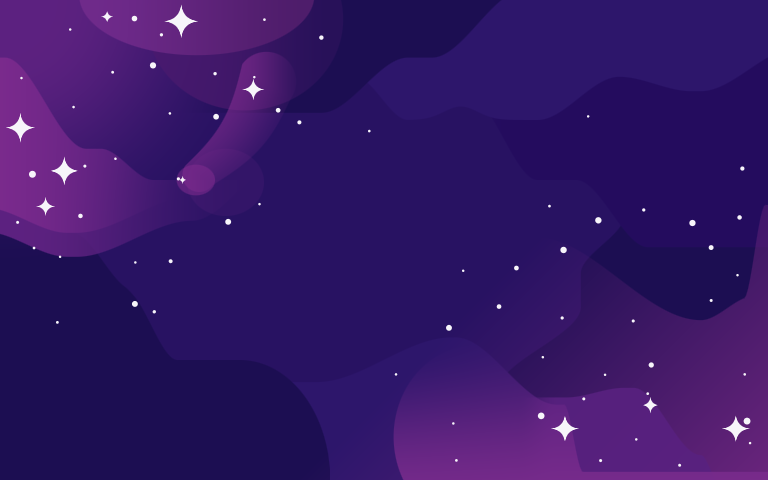
Write a Shadertoy shader that draws this background.

```glsl
float fill(float d) { return clamp(0.5 - d / max(fwidth(d), 1e-4), 0.0, 1.0); }

float ellipse(vec2 p, vec2 center, vec2 radii) { return length((p - center) / radii) - 1.0; }

float rise(float a, float b, float x) { return smoothstep(a, b, x); }

float fall(float a, float b, float x) { return 1.0 - smoothstep(a, b, x); }

vec2 hash2(vec2 cell) {
    vec3 q = fract(vec3(cell.xyx) * vec3(0.1031, 0.103, 0.0973));
    q += dot(q, q.yzx + 33.33);
    return fract((q.xx + q.yz) * q.zy);
}

// Four-pointed star with concave sides
float sparkle(vec2 p, float size, float pixel) {
    vec2 q = sqrt(sqrt(p * p + 0.05 * pixel * pixel));
    float s = q.x + q.y;
    return clamp(0.5 - (s * s - size) / (3.0 * pixel), 0.0, 1.0);
}

// Round stars, dense in the two cloudy corners
float starDots(vec2 p, float pixel) {
    float light = 0.0;
    for (int j = -1; j <= 1; j++)
    for (int i = -1; i <= 1; i++) {
        vec2 cell = floor(p) + vec2(i, j);
        vec2 rnd = hash2(cell + 7.0);
        vec2 size = hash2(cell + 51.0);
        float cloudy = max(fall(5.0, 7.0, length(cell - vec2(1.0, 9.0))),
                           fall(4.5, 7.0, length(cell - vec2(14.0, 0.0))));
        float radius = mix(0.025, 0.075, size.x * size.x * size.x);
        float dist = length(p - cell - 0.15 - 0.7 * rnd) - radius;
        light = max(light, step(size.y, 0.07 + 0.58 * cloudy) * clamp(0.5 - dist / pixel, 0.0, 1.0));
    }
    return light;
}

vec3 nightLayers(vec2 p) {
    float x = p.x, y = p.y;
    vec3 indigo = vec3(0.157, 0.07, 0.385);
    vec3 midnight = vec3(0.11, 0.055, 0.322);
    vec3 violetBlue = vec3(0.175, 0.085, 0.42);
    vec3 col = indigo;

    // Upper bands
    float band = 4.85 + 1.4 * fall(12.0, 13.5, x) + 1.7 * fall(9.8, 11.2, x);
    float pocket = 10.4 + 1.7 * rise(1.9, 3.6, y) + 0.9 * rise(4.3, 5.5, y);
    col = mix(col, midnight, fill(pocket - x));
    col = mix(col, vec3(0.14, 0.048, 0.37), fill(band - y) * rise(9.9, 10.5, x));
    float ridge = 7.5 + 0.9 * fall(7.4, 8.5, x) + 0.28 * exp(-pow((x - 9.6) / 0.5, 2.0))
                + 0.9 * rise(11.2, 12.9, x) - 0.3 * rise(12.9, 14.4, x) + 0.9 * rise(14.6, 16.6, x);
    col = mix(col, violetBlue, fill(ridge - y) * step(7.5, x));
    float gap = 7.65 + 1.15 * rise(6.7, 8.5, x) + 1.4 * rise(9.0, 10.9, x);
    col = mix(col, midnight, fill(gap - y) * rise(3.5, 6.0, x));

    // Lower hills
    float hump = 2.04 + 0.93 * rise(6.6, 9.4, x) - 1.4 * rise(9.5, 11.6, x) - 1.4 * rise(11.75, 12.15, x);
    col = mix(col, violetBlue, fill(y - hump));
    float hill = 2.5 * sqrt(max(0.0, 1.0 - pow(max(x - 5.0, 0.0) / 1.88, 2.0)))
               + 1.2 * fall(1.5, 2.8, x) + 1.45 * fall(2.6, 3.7, x);
    col = mix(col, midnight, fill(y - hill));

    // Lower right cloud
    float crest = 5.05 - 1.72 * rise(11.2, 14.6, x) + 0.5 * rise(14.6, 15.7, x) + 1.9 * rise(15.5, 15.95, x);
    float haze = clamp((x - 9.2) * 0.1 + (3.0 - y) * 0.1, 0.0, 1.0);
    col = mix(col, vec3(0.42, 0.145, 0.49), haze * fill(y - crest));
    float shelf = 1.72 + 0.2 * rise(11.8, 13.0, x) - 1.4 * rise(13.2, 14.6, x) - 0.6 * rise(14.6, 15.0, x);
    col = mix(col, vec3(0.345, 0.128, 0.5), 0.9 * fill(y - shelf) * rise(10.8, 11.6, x));
    float lobe = ellipse(vec2(min(x, 9.9), y), vec2(9.9, 0.9), vec2(1.7, 1.9));
    col = mix(col, vec3(0.475, 0.17, 0.55), fall(-0.8, 3.0, y) * fill(y - hump) * fill(lobe));
    return col;
}

vec3 upperLeftCloud(vec3 col, vec2 p) {
    float x = p.x, y = p.y;
    vec3 pink = vec3(0.5, 0.17, 0.56);

    // Soft backdrop and round lobes
    col = mix(col, vec3(0.36, 0.13, 0.5), fall(1.2, 5.6, length(p - vec2(0.0, 10.0))));
    float shade = ellipse(p, vec2(5.1, 9.6), vec2(2.05, 1.9));
    col = mix(col, vec3(0.29, 0.1, 0.43), fill(shade) * mix(0.75, 0.25, rise(4.5, 7.0, x)));
    float lobe = ellipse(p, vec2(4.1, 10.1), vec2(2.45, 1.25));
    col = mix(col, mix(vec3(0.45, 0.17, 0.55), vec3(0.33, 0.12, 0.43), rise(2.0, 6.4, x)), 0.85 * fill(lobe));

    // Wisp flowing right from the edge
    float top = 6.25 + 0.65 * fall(2.1, 3.2, x) + 1.9 * fall(0.1, 1.8, x);
    float bottom = 4.65 + 0.52 * fall(-0.3, 1.4, x) + 0.75 * rise(1.6, 4.0, x) + 1.2 * rise(4.0, 5.9, x);
    float body = fill(y - top) * fill(bottom - y);
    col = mix(col, vec3(0.36, 0.13, 0.5), body * fall(0.5, 5.4, x));
    col = mix(col, pink, 0.95 * body * fill(bottom + 0.5 - y) * fall(-1.0, 3.8, x));
    col = mix(col, pink, 0.13 * fill(ellipse(p, vec2(4.7, 6.2), vec2(0.8, 0.7))));

    // Bent, tapering plume
    vec2 start = vec2(4.15, 6.35), axis = vec2(1.4, 1.95);
    float along = clamp(dot(p - start, axis) / dot(axis, axis), 0.0, 1.0);
    vec2 spine = start + axis * along + vec2(0.18, -0.13) * sin(3.14 * along);
    float plume = length(p - spine) - mix(0.35, 0.62, along);
    col = mix(col, pink, fill(plume) * 0.65 * fall(-0.6, 0.9, x - spine.x));
    col = mix(col, pink, 0.55 * fill(ellipse(p, vec2(4.08, 6.25), vec2(0.4, 0.32))));
    return col;
}

void mainImage(out vec4 fragColor, in vec2 fragCoord) {
    float pixel = 10.0 / iResolution.y;
    vec2 p = fragCoord * pixel;
    vec3 col = upperLeftCloud(nightLayers(p), p);

    // Sparkles: a ring in the upper left, an arc in the lower right
    float light = starDots(p, pixel);
    for (int n = 0; n < 6; n++) {
        float i = float(n);
        float angle = 1.8 - 0.925 * i + 0.31 * sin(1.2566 * i);
        vec2 center = vec2(2.8, 7.9) + vec2(2.5, 1.8) * vec2(cos(angle), sin(angle));
        light = max(light, sparkle(p - center, 0.27 + 0.17 * sin(1.9 * i - 0.7), pixel));
    }
    for (int n = 0; n < 3; n++) {
        float i = float(n), lift = sin(1.5708 * i);
        vec2 center = vec2(11.77 + 1.78 * i, 1.07 + 0.49 * lift);
        light = max(light, sparkle(p - center, 0.35 - 0.14 * lift, pixel));
    }
    light = max(light, sparkle(p - vec2(0.95, 5.7), 0.24, pixel));
    fragColor = vec4(mix(col, vec3(0.97, 0.96, 0.98), light), 1.0);
}
```
